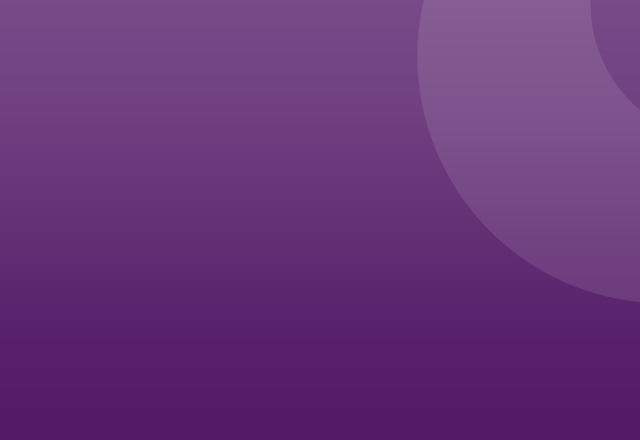
A Shadertoy shader for this background:

```glsl
// Vertical gradient, from bottom to top
const vec3 DEEP_PURPLE  = vec3(0.325, 0.100, 0.398);
const vec3 DARK_PURPLE  = vec3(0.347, 0.130, 0.425);
const vec3 MID_PURPLE   = vec3(0.395, 0.192, 0.457);
const vec3 SOFT_PURPLE  = vec3(0.440, 0.252, 0.505);
const vec3 LIGHT_PURPLE = vec3(0.470, 0.290, 0.530);

// Translucent crescent, in units of the canvas height
const vec2  OUTER_CENTER = vec2(1.511, 0.873);
const float OUTER_RADIUS = 0.5625;
const vec2  INNER_CENTER = vec2(1.657, 0.990);
const float INNER_RADIUS = 0.3144;
const vec3  VEIL_COLOR   = vec3(1.0);
const float VEIL_OPACITY = 0.10;

float circleDistance(vec2 p, vec2 center, float radius) {
    return length(p - center) - radius;
}

vec3 backdrop(float height) {
    float t = clamp(height, 0.0, 1.0) * 4.0;
    vec3 color = mix(DEEP_PURPLE, DARK_PURPLE, clamp(t, 0.0, 1.0));
    color = mix(color, MID_PURPLE, clamp(t - 1.0, 0.0, 1.0));
    color = mix(color, SOFT_PURPLE, clamp(t - 2.0, 0.0, 1.0));
    return mix(color, LIGHT_PURPLE, clamp(t - 3.0, 0.0, 1.0));
}

void mainImage(out vec4 fragColor, in vec2 fragCoord) {
    vec2 p = fragCoord / iResolution.y;
    float edge = 0.75 / iResolution.y;

    // Large disc with a smaller disc cut out
    float outer = circleDistance(p, OUTER_CENTER, OUTER_RADIUS);
    float inner = circleDistance(p, INNER_CENTER, INNER_RADIUS);
    float crescent = max(outer, -inner);
    float veil = 1.0 - smoothstep(-edge, edge, crescent);

    vec3 color = mix(backdrop(p.y), VEIL_COLOR, veil * VEIL_OPACITY);
    fragColor = vec4(color, 1.0);
}
```
